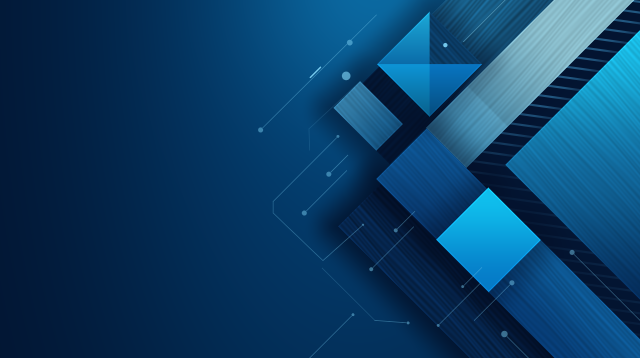
This background is drawn by a WebGL 1 fragment shader. Its source:

```glsl
precision highp float;
// Overlapping brushed panels on a deep blue gradient, threaded by thin circuit traces.
// Panels are boxes in diagonal axes (x+y, x-y), each with a soft shadow and a lit rim;
// layered sines give the grain, and segment distances give the traces and their pins.
uniform vec2 u_resolution;

float cover(float d) { return clamp(0.5 - d * u_resolution.y, 0.0, 1.0); }

// Fine streaks: g.x runs along the grain, g.y across it.
float grain(vec2 g) {
  float w = g.y + 0.05 * g.x + 0.003 * sin(g.x * 9.0 + g.y * 14.0);
  return 0.25 * sin(w * 230.0) * sin(w * 47.0 + g.x * 3.0)
       + 0.25 * sin(w * 390.0 + 1.5 * sin(g.x * 7.0 + w * 60.0)) + 0.12 * sin(w * 83.0 + g.x * 2.0);
}

// Lays one diagonal box over the colour, with a navy shadow first.
void panel(inout vec3 color, vec2 q, vec2 low, vec2 high, vec3 paint, float shade) {
  vec2 e = max(low - q, q - high);
  float d = max(e.x, e.y) * 0.7071;
  float shadow = 1.0 - smoothstep(-0.02, 0.14, length(max(e, 0.0)));
  color = mix(color, vec3(0.008, 0.05, 0.14), shade * shadow);
  float rim = 1.0 - smoothstep(0.0, 0.005, -d);
  color = mix(color, paint * (1.0 + 0.2 * rim), cover(d));
}

float stroke(vec2 p, vec2 a, vec2 b, float radius) {
  vec2 ab = b - a;
  float t = clamp(dot(p - a, ab) / max(dot(ab, ab), 1e-5), 0.0, 1.0);
  return cover(length(p - a - ab * t) - radius);
}

// A trace from a to b with a round pin at a.
float pin(vec2 p, vec2 a, vec2 b, float radius) {
  return max(0.4 * stroke(p, a, b, 0.001), 0.5 * stroke(p, a, a, radius));
}

vec3 backdrop(vec2 p) {
  vec2 d = (p - vec2(1.0, 1.0)) * vec2(1.3, 0.65);
  vec2 h = p - vec2(1.06, 1.06);
  vec3 color = mix(vec3(0.006, 0.065, 0.17), vec3(0.012, 0.255, 0.455), exp(-dot(d, d)));
  return color + vec3(0.03, 0.16, 0.18) * exp(-7.0 * dot(h, h));
}

// Four triangular facets around the centre of the raised diamond.
vec3 facets(vec2 p, float streak) {
  vec2 c = p - vec2(1.2, 0.821);
  float right = cover(-c.x);
  vec3 upper = mix(mix(vec3(0.04, 0.42, 0.66), vec3(0.12, 0.7, 0.87), c.y * 6.0),
                   vec3(0.04, 0.23, 0.39) * (1.0 + 0.3 * streak), right);
  vec3 lower = mix(vec3(0.05, 0.58, 0.84), vec3(0.03, 0.46, 0.76), right);
  lower *= 1.0 + 2.4 * min(c.y, 0.0);
  return mix(lower, upper, cover(-c.y));
}

float traces(vec2 p) {
  // Paired pins stepping down the diagonal.
  float ink = 0.0;
  for (int i = 0; i < 6; i++) {
    float row = floor(float(i) * 0.5);
    float odd = mod(float(i), 2.0);
    vec2 q = vec2(1.255 + 0.03 * row + 0.177 * odd, 0.445 + 0.344 * row - 0.04 * odd);
    vec2 start = 0.5 * vec2(q.x + q.y, q.x - q.y);
    ink = max(ink, pin(p, start, start + 0.118 - 0.065 * odd, 0.007 - 0.0015 * row));
  }
  // Long traces.
  ink = max(ink, pin(p, vec2(0.728, 0.637), vec2(1.051, 0.958), 0.007));
  ink = max(ink, stroke(p, vec2(0.867, 0.784), vec2(0.895, 0.812), 0.002));
  ink = max(ink, pin(p, vec2(0.986, 0.121), vec2(0.865, 0.0), 0.004));
  ink = max(ink, pin(p, vec2(1.409, 0.067), vec2(1.488, -0.012), 0.009));
  ink = max(ink, pin(p, vec2(1.598, 0.295), vec2(1.8, 0.093), 0.007));
  ink = max(ink, pin(p, vec2(1.43, 0.21), vec2(1.325, 0.105), 0.007));
  ink = max(ink, 0.5 * stroke(p, vec2(1.295, 0.884), vec2(1.42, 1.009), 0.0012));
  // Bent circuit paths.
  ink = max(ink, pin(p, vec2(0.944, 0.619), vec2(0.763, 0.437), 0.004));
  ink = max(ink, 0.35 * stroke(p, vec2(0.763, 0.437), vec2(0.763, 0.405), 0.001));
  ink = max(ink, 0.35 * stroke(p, vec2(0.763, 0.405), vec2(0.902, 0.272), 0.001));
  ink = max(ink, pin(p, vec2(1.014, 0.372), vec2(0.902, 0.272), 0.003));
  ink = max(ink, 0.15 * stroke(p, vec2(0.865, 0.581), vec2(0.863, 0.64), 0.001));
  ink = max(ink, 0.15 * stroke(p, vec2(0.863, 0.64), vec2(1.005, 0.772), 0.001));
  ink = max(ink, 0.2 * stroke(p, vec2(0.9, 0.251), vec2(1.047, 0.105), 0.001));
  ink = max(ink, pin(p, vec2(1.14, 0.098), vec2(1.047, 0.105), 0.004));
  // Free pins.
  ink = max(ink, 0.7 * stroke(p, vec2(0.967, 0.788), vec2(0.967, 0.788), 0.012));
  ink = max(ink, 0.55 * stroke(p, vec2(0.977, 0.881), vec2(0.977, 0.881), 0.008));
  return max(ink, stroke(p, vec2(1.244, 0.874), vec2(1.244, 0.874), 0.006));
}

void main() {
  vec2 p = gl_FragCoord.xy / u_resolution.y;
  vec2 q = vec2(p.x + p.y, p.x - p.y);
  float along = grain(q);
  float down = grain(q.yx);
  vec3 color = backdrop(p);

  // Recessed channel with slanted rungs.
  float rung = abs(fract((p.y + 0.14 * p.x) / 0.03) - 0.5) * 0.03;
  float lit = cover(rung - 0.003) * mix(0.3, 0.8, smoothstep(1.85, 2.3, q.x));
  lit *= 1.0 - 0.6 * smoothstep(0.8, 0.88, q.y);
  vec3 channel = mix(vec3(0.015, 0.09, 0.21), vec3(0.22, 0.55, 0.76), lit);
  panel(color, q, vec2(1.78, 0.74), vec2(4.0), channel, 0.0);

  // Upper strips.
  vec3 slate = mix(vec3(0.015, 0.1, 0.22), vec3(0.09, 0.36, 0.52), smoothstep(1.9, 2.3, q.x));
  panel(color, q, vec2(1.63, 0.245), vec2(4.0, 0.547), slate * (1.0 + 0.35 * along), 0.25);
  vec3 steel = mix(vec3(0.2, 0.48, 0.64), vec3(0.09, 0.35, 0.53), smoothstep(0.23, 0.47, q.y));
  panel(color, q, vec2(1.63, 0.233), vec2(1.779, 0.472), steel * (1.0 + 0.15 * down), 0.4);
  vec3 silver = mix(vec3(0.22, 0.51, 0.66), vec3(0.6, 0.82, 0.88), smoothstep(1.8, 2.5, q.x));
  silver *= 1.0 + 0.12 * along - 0.1 * smoothstep(2.06, 2.07, q.x);
  panel(color, q, vec2(1.833, 0.547), vec2(4.0, 0.772), silver, 0.3);

  // Lower strips and squares.
  vec3 ink = mix(vec3(0.02, 0.14, 0.29), vec3(0.01, 0.07, 0.17), smoothstep(1.4, 1.56, q.x));
  panel(color, q, vec2(1.312, 0.577), vec2(1.551, 4.0), ink * (1.0 + 0.45 * down), 0.75);
  vec3 cobalt = mix(vec3(0.025, 0.19, 0.39), vec3(0.05, 0.33, 0.57), smoothstep(0.3, 0.64, p.y));
  panel(color, q, vec2(1.551, 0.551), vec2(1.833, 0.893), cobalt * (1.0 + 0.15 * down), 0.45);
  vec3 denim = mix(vec3(0.025, 0.23, 0.45), vec3(0.05, 0.34, 0.57), smoothstep(1.55, 1.84, q.x));
  panel(color, q, vec2(1.549, 1.1), vec2(1.84, 4.0), denim * (1.0 + 0.2 * down), 0.35);
  vec3 cyan = mix(vec3(0.02, 0.48, 0.78), vec3(0.06, 0.75, 0.93), smoothstep(0.19, 0.47, p.y));
  panel(color, q, vec2(1.549, 0.888), vec2(1.84, 1.181), cyan, 0.35);

  // Raised diamond and the broad right panel.
  panel(color, q, vec2(1.874, 0.233), vec2(2.167, 0.526), facets(p, down), 0.25);
  vec3 broad = mix(vec3(0.015, 0.16, 0.34), vec3(0.07, 0.42, 0.62), smoothstep(0.1, 0.6, p.y));
  broad = mix(broad, vec3(0.1, 0.74, 0.9), smoothstep(0.5, 0.92, p.y));
  panel(color, q, vec2(1.951, 0.872), vec2(4.0), broad * (1.0 + 0.15 * down), 0.15);

  color = mix(color, vec3(0.45, 0.78, 0.92), traces(p));
  gl_FragColor = vec4(color, 1.0);
}
```
